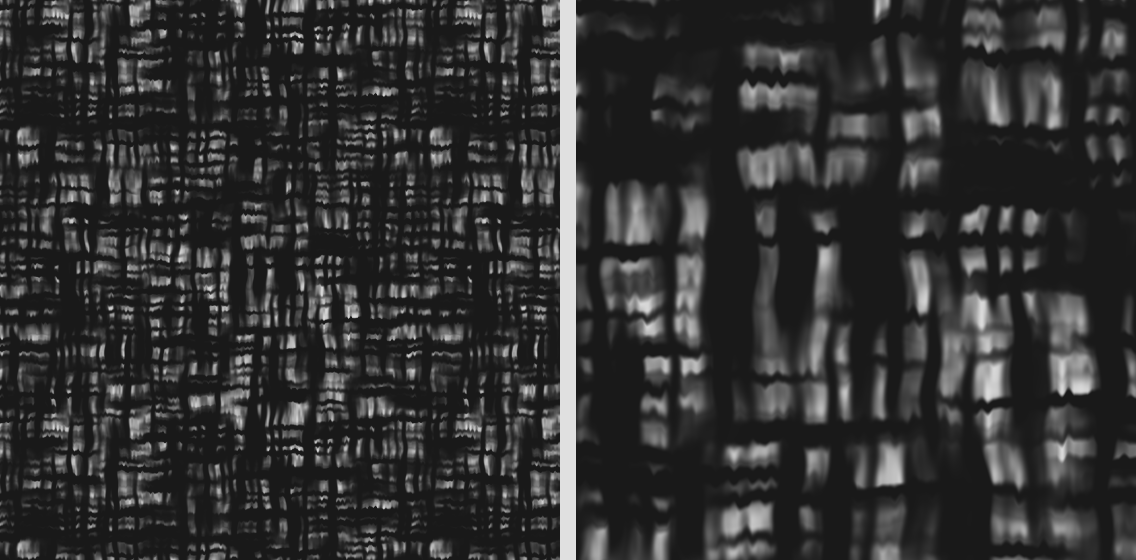
Left: the whole. Right: its middle third, enlarged.
A three.js fragment shader for this texture:

```glsl
varying vec2 vUv;

#define TILE_SIZE 0.737
#define THREADS 100.0
#define THREAD_RUNS 10.0
#define FIBRES vec2(200.0, 56.0)
#define WOBBLE 0.0022
#define FRAY 0.007
#define COVER_LOW 0.34
#define COVER_HIGH 0.78
#define GROUND 0.098
#define YARN_GAIN 0.64

const float TAU = 6.2831853;

float hash(vec2 cell, float seed) {
  vec3 q = fract(vec3(cell.xyx + seed) * vec3(0.1031, 0.1030, 0.0973));
  q += dot(q, q.yzx + 33.33);
  return fract((q.x + q.y) * q.z);
}

// Value noise that repeats after the given count of cells
float tiledNoise(vec2 p, vec2 cells, float seed) {
  p *= cells;
  vec2 cell = floor(p);
  vec2 f = p - cell;
  f = f * f * (3.0 - 2.0 * f);
  vec2 lo = mod(cell, cells);
  vec2 hi = mod(cell + 1.0, cells);
  float bottom = mix(hash(lo, seed), hash(vec2(hi.x, lo.y), seed), f.x);
  float top = mix(hash(vec2(lo.x, hi.y), seed), hash(hi, seed), f.x);
  return mix(bottom, top, f.y);
}

// Threads running along y: fine strands gathered into broader bands
float threads(vec2 p, float seed) {
  float strands = tiledNoise(p, vec2(THREADS, THREAD_RUNS), seed);
  float bands = tiledNoise(p, vec2(THREADS * 0.36, 6.0), seed + 17.0);
  return smoothstep(COVER_LOW, COVER_HIGH, mix(strands, bands, 0.3));
}

// Layered sines that bend the threads gently
float sway(float along, float across) {
  return sin(TAU * (7.0 * along + 3.0 * across))
       + 0.6 * sin(TAU * (17.0 * along - 5.0 * across));
}

void main() {
  vec2 p = vUv / TILE_SIZE;

  // Fine upright fibres streak the yarn and fray its edges
  float fibre = tiledNoise(p, FIBRES, 5.0);
  vec2 bent = p + WOBBLE * vec2(sway(p.y, p.x), sway(p.x, p.y));
  bent.y += FRAY * (fibre - 0.5);

  // Light shows where upright and level threads cross
  float warp = threads(bent, 31.0);
  float weft = threads(bent.yx, 73.0);
  float yarn = warp * weft * mix(0.58, 1.2, fibre);

  gl_FragColor = vec4(vec3(GROUND + YARN_GAIN * yarn), 1.0);
}
```
